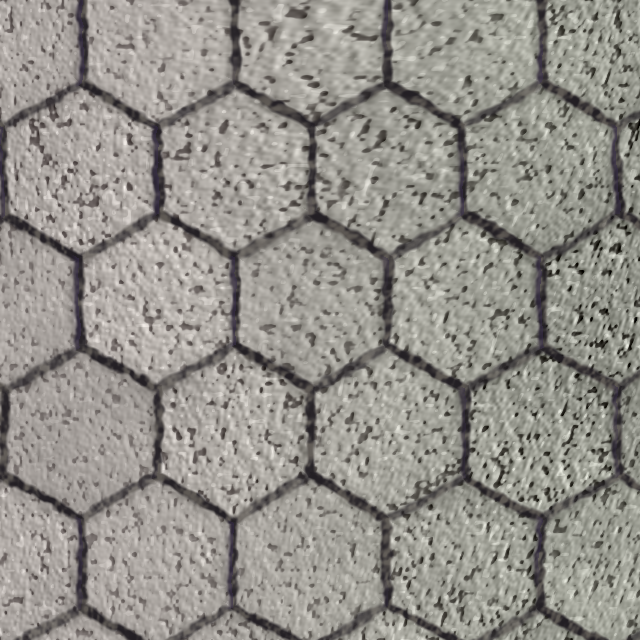
Give the GLSL for this texture, as a WebGL 1 fragment shader.

```glsl
precision highp float;
// Weathered hexagonal concrete pavers in staggered rows, with dark open joints.
// A two-lattice hexagon grid gives the tiles; stretched value noise gives pits
// and side-lit relief, with roughness and tone varying from tile to tile.
uniform vec2 u_resolution;

float hash(vec2 p) {
  vec3 q = fract(p.xyx * 0.1031);
  q += dot(q, q.yzx + 33.33);
  return fract((q.x + q.y) * q.z);
}

float noise(vec2 p) {
  vec2 i = floor(p), f = fract(p);
  f = f * f * (3.0 - 2.0 * f);
  return mix(mix(hash(i), hash(i + vec2(1.0, 0.0)), f.x),
             mix(hash(i + vec2(0.0, 1.0)), hash(i + 1.0), f.x), f.y);
}

// Coarse grains plus finer grit, both taller than wide.
float grain(vec2 p) {
  return 0.6 * noise(p * vec2(120.0, 82.0)) + 0.4 * noise(p * vec2(215.0, 165.0) + 31.0);
}

// Centre of the unit-width hexagon that contains p.
vec2 hexCentre(vec2 p) {
  vec2 s = vec2(1.0, 1.732);
  vec2 a = floor(p / s + 0.5) * s;
  vec2 b = (floor(p / s) + 0.5) * s;
  return dot(p - a, p - a) < dot(p - b, p - b) ? a : b;
}

void main() {
  vec2 uv = gl_FragCoord.xy / min(u_resolution.x, u_resolution.y);

  // Tile grid with slightly crumbled edges
  vec2 p = (uv - vec2(0.126, 0.733)) / vec2(0.24, 0.236);
  p += 0.025 * (vec2(noise(uv * 75.0), noise(uv * 75.0 + 47.0)) - 0.5);
  p += 0.035 * (vec2(noise(uv * 9.0 + 5.0), noise(uv * 9.0 + 83.0)) - 0.5);
  vec2 centre = hexCentre(p);
  vec2 q = p - centre;
  vec2 id = floor(centre * vec2(2.0, 1.1547) + 0.5) + 50.0;
  float tone = hash(id), wear = hash(id + 17.0);

  // Distance to each of the three pairs of sides
  vec3 side = vec3(q.x, dot(q, vec2(0.5, 0.866)), dot(q, vec2(-0.5, 0.866)));
  vec3 d = 0.5 - abs(side);
  float edge = min(d.x, min(d.y, d.z));

  // Stone surface: warm and pale at left, cooler and rougher at right
  float rightward = smoothstep(0.1, 0.95, uv.x);
  float rough = 0.62 + 0.5 * wear + 0.3 * rightward;
  vec2 g = uv + vec2(-0.35 * uv.y * rightward, 0.0);
  float n = grain(g);
  float relief = n - grain(g + vec2(0.0035, 0.0025));
  vec3 stone = mix(vec3(0.675, 0.652, 0.635), vec3(0.625, 0.632, 0.59), rightward);
  stone *= 0.96 + 0.08 * tone + 0.09 * (noise(uv * 13.0) - 0.5);
  stone *= 1.0 - 0.13 * smoothstep(0.5, 1.0, uv.x) * exp(-18.0 * pow(uv.y - 0.47, 2.0));
  stone += 0.36 * rough * relief;

  // Dark pits and scattered bright chips
  float pits = 1.0 - smoothstep(0.2, 0.38, n);
  float chips = smoothstep(0.75, 0.9, noise(g * vec2(145.0, 120.0) + 200.0));
  stone -= pits * rough * vec3(0.27, 0.28, 0.27);
  stone += 0.1 * chips * rough;

  // Worn rim: lit on the left and lower sides, shaded on the others
  float rim = smoothstep(0.02, 0.04, edge) * (1.0 - smoothstep(0.045, 0.085, edge));
  float lit = d.x < min(d.y, d.z) ? -sign(side.x) : -sign(q.y) * 0.5;
  stone += rim * (0.05 * lit - 0.015);

  // Joints: upright and falling ones are deep, rising ones filled with grit
  float width = 0.029 + 0.014 * (noise(uv * 23.0 + 9.0) - 0.5);
  vec3 cover = 1.0 - smoothstep(vec3(width - 0.014), vec3(width + 0.014), d);
  cover *= vec3(0.92, 0.97, 0.68);
  float joint = max(cover.x, max(cover.y, cover.z));
  vec3 gap = mix(vec3(0.13, 0.115, 0.135), vec3(0.36, 0.34, 0.32), smoothstep(0.3, 0.8, n));

  // Violet shadow along some upright joints, strongest near the top
  float violet = smoothstep(0.35, 0.7, noise(uv * 6.0 + 3.0) + 0.25 * uv.y - 0.12);
  violet *= step(0.0, side.x) * (1.0 - smoothstep(0.0, 0.06, d.x));
  gap = mix(gap, vec3(0.2, 0.16, 0.28), 0.6 * violet);
  stone = mix(stone, vec3(0.42, 0.37, 0.46), 0.35 * violet);

  // Grime beside the joints
  stone *= 1.0 - 0.12 * (1.0 - smoothstep(0.02, 0.11, edge)) * noise(uv * 35.0);
  gl_FragColor = vec4(clamp(mix(stone, gap, joint), 0.0, 1.0), 1.0);
}
```
